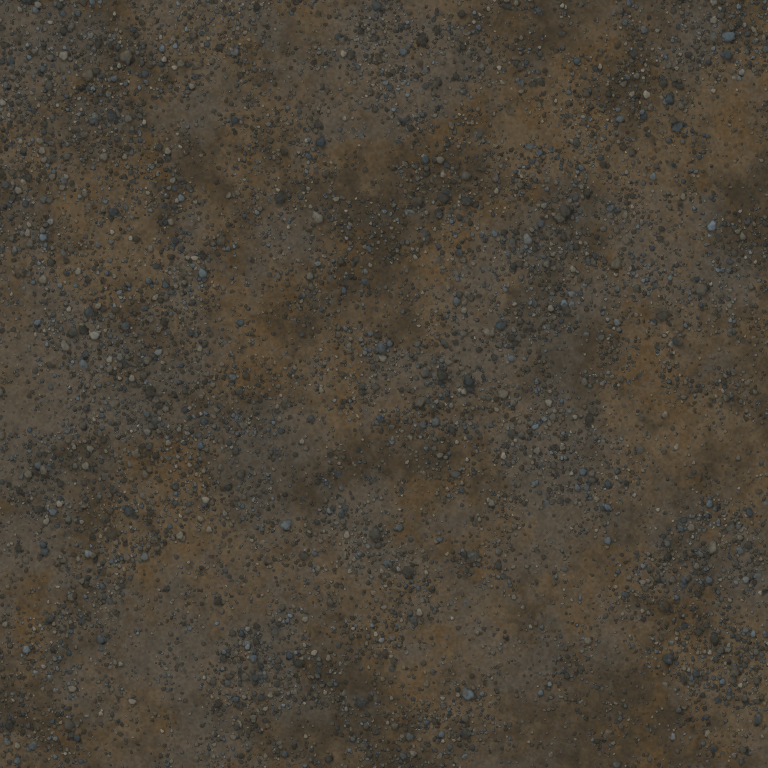
Write a three.js fragment shader that draws this texture.

```glsl
// Dark brown soil strewn with small grey, tan and blue-slate pebbles.
varying vec2 vUv;

const vec3 DARK_SOIL  = vec3(0.245, 0.215, 0.170);
const vec3 WARM_SOIL  = vec3(0.345, 0.295, 0.228);
const vec3 RUST_SOIL  = vec3(0.335, 0.265, 0.175);
const vec3 GREY_DUST  = vec3(0.315, 0.295, 0.265);
const vec3 DARK_STONE = vec3(0.205, 0.205, 0.185);
const vec3 PALE_STONE = vec3(0.465, 0.445, 0.395);
const vec3 BLUE_STONE = vec3(0.310, 0.365, 0.400);
const vec2 LIGHT_DIR  = vec2(-0.5, 0.85);
const float EDGE_SOFTNESS = 0.0011;

float hash(vec2 cell, float seed) {
  vec3 q = fract(vec3(cell.xyx + seed * 7.31) * vec3(0.1031, 0.1030, 0.0973));
  q += dot(q, q.yzx + 33.33);
  return fract((q.x + q.y) * q.z);
}

vec2 hash2(vec2 cell, float seed) {
  return vec2(hash(cell, seed), hash(cell, seed + 3.7));
}

// Cellular noise with softly blended cell values.
float cellNoise(vec2 p, float seed) {
  vec2 base = floor(p);
  float sum = 0.0;
  float weightSum = 0.0;
  for (int y = -1; y <= 1; y++) {
    for (int x = -1; x <= 1; x++) {
      vec2 cell = base + vec2(float(x), float(y));
      vec2 offset = cell + hash2(cell, seed) - p;
      float weight = exp(-6.0 * dot(offset, offset));
      sum += weight * hash(cell, seed + 9.1);
      weightSum += weight;
    }
  }
  return sum / weightSum;
}

float layeredNoise(vec2 p, float scale, float seed) {
  float sum = 0.0;
  float total = 0.0;
  float gain = 1.0;
  for (int i = 0; i < 4; i++) {
    sum += gain * cellNoise(p * scale, seed + float(i));
    total += gain;
    gain *= 0.7;
    scale *= 2.3;
  }
  return sum / total;
}

vec3 soil(vec2 p) {
  float tone = layeredNoise(p, 9.0, 1.0);
  float rust = layeredNoise(p, 14.0, 12.0);
  float dust = layeredNoise(p, 7.0, 23.0);
  vec3 color = mix(DARK_SOIL, WARM_SOIL, smoothstep(0.25, 0.72, tone));
  color = mix(color, RUST_SOIL, 0.6 * smoothstep(0.5, 0.75, rust));
  return mix(color, GREY_DUST, 0.65 * smoothstep(0.4, 0.68, dust));
}

vec3 stoneColor(vec2 cell, float seed) {
  float tone = hash(cell, seed + 1.3);
  vec3 color = mix(DARK_STONE, PALE_STONE, pow(tone, 1.6));
  float blueness = smoothstep(0.55, 0.85, hash(cell, seed + 2.9));
  return mix(color, BLUE_STONE * (0.65 + 0.45 * tone), 0.8 * blueness);
}

// Lays one pebble per cell over the ground; radius is in canvas units.
vec3 scatterPebbles(vec3 color, vec2 p, float cells, float density, float radius, float seed) {
  vec2 base = floor(p * cells);
  for (int y = -1; y <= 1; y++) {
    for (int x = -1; x <= 1; x++) {
      vec2 cell = base + vec2(float(x), float(y));
      vec2 offset = p - (cell + 0.1 + 0.8 * hash2(cell, seed)) / cells;
      float presence = smoothstep(0.0, 0.12, density - hash(cell, seed + 5.3));
      float size = radius * mix(0.5, 1.0, pow(hash(cell, seed + 6.1), 1.5));

      // Rotated oval with a lumpy outline.
      float turn = 6.2832 * hash(cell, seed + 8.7);
      vec2 axis = vec2(cos(turn), sin(turn));
      vec2 q = vec2(dot(offset, axis), dot(offset, vec2(-axis.y, axis.x)));
      q.y *= mix(1.0, 1.55, hash(cell, seed + 4.4));
      float angle = atan(q.y, q.x + 0.000001);
      float outline = size * (1.0 + 0.08 * sin(3.0 * angle + turn) + 0.05 * sin(5.0 * angle - turn));
      float dist = length(q) - outline;

      float shadow = 1.0 - smoothstep(-0.2 * size, 0.55 * size, dist + 0.25 * dot(offset, LIGHT_DIR));
      color *= 1.0 - 0.27 * presence * shadow;

      float lit = dot(offset, LIGHT_DIR) / size;
      float rim = smoothstep(-0.4 * size, 0.0, dist);
      vec3 stone = stoneColor(cell, seed) * (1.03 + 0.15 * lit - 0.2 * rim);
      float cover = 1.0 - smoothstep(-EDGE_SOFTNESS, EDGE_SOFTNESS, dist);
      float exposed = mix(0.5, 0.95, hash(cell, seed + 7.7));
      color = mix(color, stone, cover * presence * exposed);
    }
  }
  return color;
}

void main() {
  vec2 p = vUv;
  float cluster = smoothstep(0.3, 0.7, layeredNoise(p, 11.0, 41.0));
  vec3 color = soil(p);

  // Pebbles from grit up to the largest stones.
  color = scatterPebbles(color, p, 230.0, 0.15 + 0.35 * cluster, 0.0023, 51.0);
  color = scatterPebbles(color, p, 150.0, 0.12 + 0.45 * cluster, 0.0034, 67.0);
  color = scatterPebbles(color, p, 95.0, 0.04 + 0.42 * cluster, 0.0053, 83.0);
  color = scatterPebbles(color, p, 50.0, 0.01 + 0.24 * cluster, 0.0088, 97.0);

  // Fine grain over soil and stone alike.
  float grain = cellNoise(p * 330.0, 113.0) + 0.6 * cellNoise(p * 120.0, 127.0) - 0.8;
  gl_FragColor = vec4(color * (1.02 + 0.16 * grain), 1.0);
}
```
